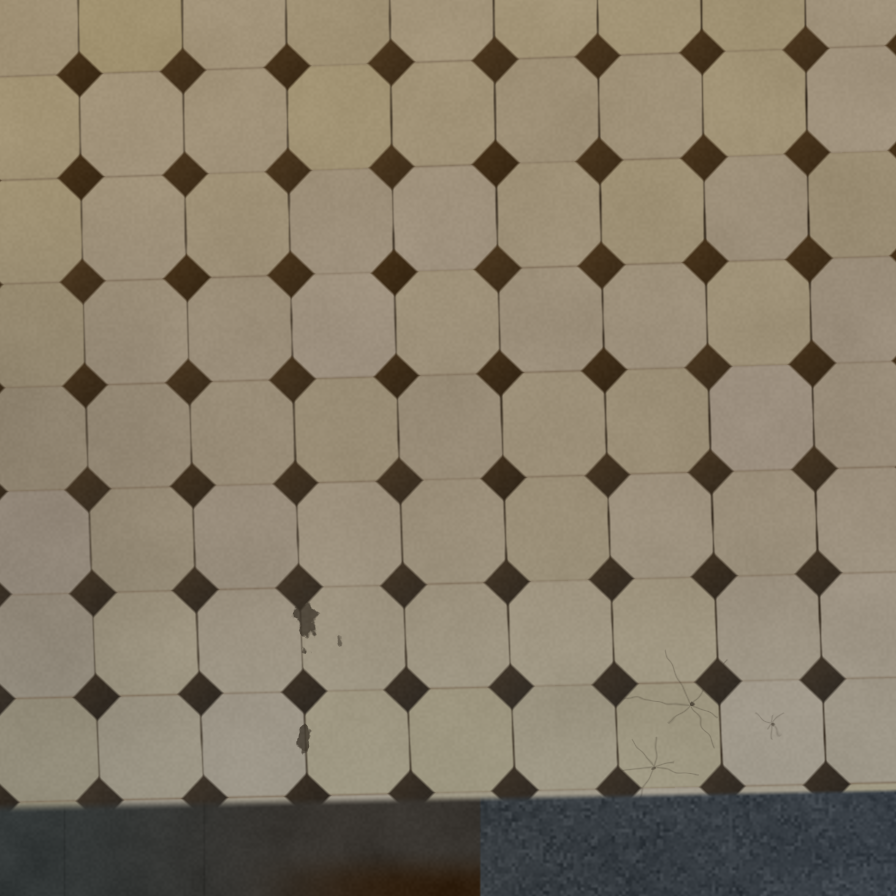
Write a Shadertoy shader that draws this pattern.

```glsl
// Octagon floor tiles with small dark diamonds at their corners, above a slate kerb.
// A slightly sheared and bent lattice gives cell coordinates; distances draw the
// diamonds and joints, and value noise adds tone, grain, stains and fine cracks.

const float PITCH = 0.1162;
const float DIAMOND = 0.222;
const vec3 DARK = vec3(0.17, 0.13, 0.085);

float hash(vec2 p) {
    vec3 h = fract(vec3(p.xyx) * 0.1031);
    h += dot(h, h.yzx + 33.33);
    return fract((h.x + h.y) * h.z);
}

float noise(vec2 p) {
    vec2 i = floor(p), f = fract(p);
    f = f * f * (3.0 - 2.0 * f);
    return mix(mix(hash(i), hash(i + vec2(1, 0)), f.x),
               mix(hash(i + vec2(0, 1)), hash(i + vec2(1, 1)), f.x), f.y);
}

float fbm(vec2 p) {
    float sum = 0.0, amp = 0.5;
    for (int i = 0; i < 4; i++) {
        sum += amp * noise(p);
        p = p * 2.03 + 17.1;
        amp *= 0.5;
    }
    return sum;
}

float cover(float d, float soft) { return 1.0 - smoothstep(-soft, soft, d); }

float segment(vec2 p, vec2 a, vec2 b) {
    vec2 v = b - a;
    return length(p - a - v * clamp(dot(p - a, v) / dot(v, v), 0.0, 1.0));
}

// Canvas position to lattice units, whole numbers falling on diamond centres
vec2 lattice(vec2 p) {
    vec2 d = p - vec2(0.440, 0.6966);
    float row = d.y - d.x * (0.0204 + 0.0157 * p.y);
    float col = d.x + 0.0223 * d.y - 0.0192 * d.y * d.y;
    return vec2(col / 0.1159, row / 0.1165);
}

vec3 tileTone(vec2 p, vec2 id) {
    vec3 c = mix(vec3(0.625, 0.600, 0.530), vec3(0.605, 0.555, 0.475), smoothstep(0.1, 0.5, p.y));
    c = mix(c, vec3(0.640, 0.580, 0.460), smoothstep(0.5, 0.95, p.y) * (1.0 - 0.5 * p.x));
    c *= 1.0 - 0.08 * (1.0 - smoothstep(0.0, 0.3, p.x)) * smoothstep(0.85, 0.5, p.y);
    c += 0.022 * (hash(id + 40.0) - 0.5);
    c.b += 0.035 * (hash(id + 71.0) - 0.5);
    return c + 0.05 * (fbm(p * 14.0) - 0.47);
}

vec3 floorTiles(vec2 p, float soft) {
    vec2 q = lattice(p);
    vec2 id = floor(q + 0.5);
    vec2 f = q - id;
    vec3 c = tileTone(p, floor(q));

    // Joints: crisp dark uprights, faint level lines
    float wear = noise(vec2(id.x * 9.0, p.y * 45.0));
    float upright = cover(abs(f.x) * PITCH - 0.0006 - 0.0007 * wear, soft);
    float level = cover(abs(f.y) * PITCH - 0.0009, soft * 1.3);
    c = mix(c, vec3(0.47, 0.40, 0.32), level * (0.35 + 0.4 * hash(vec2(id.y, floor(q.x)))));
    c = mix(c, DARK, upright * mix(0.55, 0.9, p.x) * (0.7 + 0.4 * wear));

    // Corner diamonds, browner toward their upper left
    vec2 g = f + 0.014 * (vec2(hash(id + 3.0), hash(id + 8.0)) - 0.5);
    float size = DIAMOND + 0.012 * (hash(id + 15.0) - 0.5);
    float d = (abs(g.x) + abs(g.y) - size) * PITCH * 0.7071;
    vec3 brown = mix(vec3(0.205, 0.175, 0.14), vec3(0.25, 0.18, 0.095), smoothstep(0.15, 0.75, p.y));
    brown += 0.10 * (g.y - g.x) * vec3(1.0, 0.7, 0.35) + 0.03 * (hash(id) - 0.5);
    return mix(c, brown, cover(d, soft * 1.2));
}

// Blotch with a ragged edge inside an ellipse
float stain(vec2 p, vec2 centre, vec2 radius) {
    float r = length((p - centre) / radius);
    return smoothstep(0.0, 0.3, 1.0 - r + 2.2 * (fbm(p * 70.0) - 0.55));
}

float cracks(vec2 p, vec2 centre, float reach, float seed, float soft) {
    float ink = cover(length(p - centre) - 0.005 + 0.006 * noise(p * 220.0), soft);
    vec2 w = p + 0.006 * (vec2(noise(p * 90.0), noise(p * 90.0 + 31.0)) - 0.5);
    for (int i = 0; i < 6; i++) {
        float k = float(i), a = k * 1.05 + hash(vec2(k, seed));
        vec2 tip = centre + reach * (0.3 + 0.7 * hash(vec2(seed, k))) * vec2(cos(a), sin(a));
        ink = max(ink, 0.45 * cover(segment(w, centre, tip) - 0.0005, soft));
    }
    return ink;
}

vec3 kerb(vec2 p, float soft) {
    float slate = smoothstep(-soft, soft, p.x - 0.536);
    vec3 left = mix(vec3(0.19, 0.21, 0.21), vec3(0.215, 0.20, 0.18), smoothstep(0.0, 0.4, p.x));
    float glow = smoothstep(0.25, 0.45, p.x) * (1.0 - smoothstep(0.01, 0.055, p.y));
    left = mix(left, vec3(0.18, 0.115, 0.05), glow);
    left *= 1.0 - 0.12 * cover(abs(abs(p.x - 0.15) - 0.078) - 0.001, soft);
    vec3 right = vec3(0.215, 0.23, 0.235) + vec3(0.0, 0.012, 0.035) * p.x;
    right += 0.16 * (noise(p * 260.0) - 0.5) * noise(p * 110.0);
    return mix(left, right, slate) + 0.07 * (fbm(p * 22.0) - 0.47);
}

void mainImage(out vec4 fragColor, in vec2 fragCoord) {
    vec2 p = fragCoord / iResolution.y;
    float soft = max(1.0 / iResolution.y, 0.0016);
    vec3 c = floorTiles(p, soft);

    // Drips down one joint and two cracked spots
    float dirt = max(stain(p, vec2(0.341, 0.305), vec2(0.013, 0.032)),
                     stain(p, vec2(0.339, 0.175), vec2(0.007, 0.020)));
    dirt = max(dirt, 0.7 * stain(p, vec2(0.378, 0.288), vec2(0.005, 0.010)));
    dirt = max(dirt, cracks(p, vec2(0.771, 0.214), 0.075, 2.0, soft));
    dirt = max(dirt, cracks(p, vec2(0.731, 0.143), 0.055, 5.0, soft));
    dirt = max(dirt, 0.8 * cracks(p, vec2(0.862, 0.192), 0.022, 9.0, soft));
    c = mix(c, vec3(0.22, 0.19, 0.15), 0.75 * dirt);

    // Kerb edge, blurrier toward the left
    float edge = p.y - 0.0985 - 0.019 * p.x;
    c = mix(c, kerb(p, soft), cover(edge, mix(0.007, 0.003, p.x)));
    c += 0.022 * (noise(p * 330.0) - 0.5);
    fragColor = vec4(clamp(c, 0.0, 1.0), 1.0);
}
```
